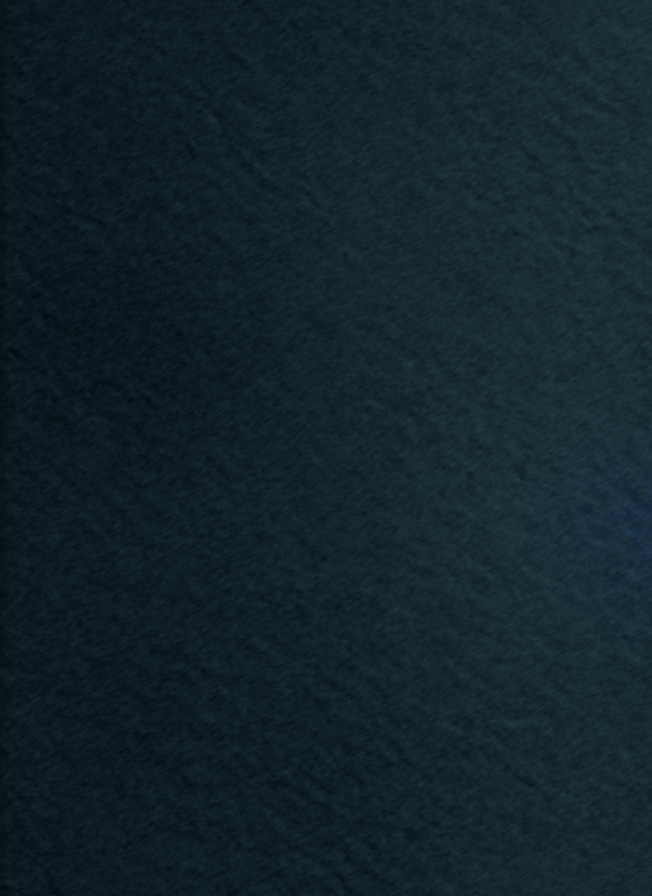
Reproduce this texture procedurally as a Shadertoy shader.

```glsl
// Dark teal leathery paper with slanted creases, fine fibres and a soft side light.

const vec3 SHADOW_TEAL = vec3(0.041, 0.088, 0.116);
const vec3 LIT_TEAL = vec3(0.104, 0.186, 0.207);
const vec3 BLUE_SHEEN = vec3(0.002, 0.006, 0.062);
const float CREASE_ANGLE = -0.62;
const float FIBRE_ANGLE = 0.50;

// Sine-free hash of a lattice point
float hash(vec2 cell) {
    vec3 h = fract(vec3(cell.xyx) * 0.1031);
    h += dot(h, h.yzx + 33.33);
    return fract((h.x + h.y) * h.z);
}

// Smooth value noise, centred on zero
float noise(vec2 p) {
    vec2 cell = floor(p);
    vec2 f = fract(p);
    vec2 w = f * f * f * (f * (f * 6.0 - 15.0) + 10.0);
    float low = mix(hash(cell), hash(cell + vec2(1.0, 0.0)), w.x);
    float high = mix(hash(cell + vec2(0.0, 1.0)), hash(cell + vec2(1.0)), w.x);
    return 2.0 * mix(low, high, w.y) - 1.0;
}

float fbm(vec2 p, int octaves) {
    float sum = 0.0;
    float weight = 0.5;
    for (int i = 0; i < octaves; i++) {
        sum += weight * noise(p);
        p = mat2(1.6, 1.2, -1.2, 1.6) * p + 17.3;
        weight *= 0.5;
    }
    return sum;
}

// Turns the plane so that x runs along the given angle
vec2 alongAngle(vec2 p, float angle) {
    float c = cos(angle);
    float s = sin(angle);
    return vec2(c * p.x + s * p.y, c * p.y - s * p.x);
}

// Soft elliptical pool, 1 at its centre
float pool(vec2 p, vec2 centre, vec2 radius) {
    vec2 d = (p - centre) / radius;
    return exp(-dot(d, d));
}

// Wrinkled surface height, stretched along the creases
float creaseHeight(vec2 p) {
    vec2 warp = 0.006 * vec2(noise(p * 30.0), noise(p * 30.0 + 41.0));
    vec2 q = alongAngle(p + warp, CREASE_ANGLE);
    return fbm(q * vec2(42.0, 82.0) + 90.0, 3);
}

// Slope of the wrinkles as seen by a raking light
float creaseRelief(vec2 p, float reach) {
    vec2 toLight = reach * vec2(0.55, 0.83);
    return creaseHeight(p - toLight) - creaseHeight(p + toLight);
}

// Short hair-like strokes across the creases
float fibres(vec2 p, float density) {
    float bend = 0.35 * noise(p * 14.0);
    vec2 q = alongAngle(p, FIBRE_ANGLE) + 0.012 * bend;
    return noise(q * density * vec2(0.40, 1.0) + 200.0);
}

// Broad light: dim on the left, brighter towards the right
float broadLight(vec2 uv) {
    float light = mix(0.08, 0.78, smoothstep(-0.10, 1.05, uv.x));
    light += 0.24 * pool(uv, vec2(0.78, 0.48), vec2(0.25, 0.24));
    light += 0.18 * pool(uv, vec2(1.0, 0.92), vec2(0.35, 0.30));
    light += 0.12 * pool(uv, vec2(0.48, 0.72), vec2(0.18, 0.16));
    light -= 0.12 * pool(uv, vec2(0.16, 0.61), vec2(0.25, 0.11));
    light -= 0.14 * pool(uv, vec2(0.50, 0.10), vec2(0.25, 0.20));
    return light + 0.10 * fbm(uv * 5.0, 2);
}

void mainImage(out vec4 fragColor, in vec2 fragCoord) {
    vec2 uv = fragCoord / iResolution.xy;
    vec2 p = fragCoord / iResolution.y;

    // Light, wrinkles and grain add up to one tone
    float light = broadLight(uv);
    float patchiness = 0.8 + 0.4 * noise(p * 9.0 + 5.0);
    float tone = light;
    tone += 0.40 * patchiness * creaseRelief(p, 0.0029);
    tone += 0.15 * fibres(p, 240.0) + 0.17 * fibres(p + 3.0, 420.0);
    tone += 0.12 * noise(p * 380.0);

    // Sparse deep folds
    float fold = smoothstep(0.24, 0.50, creaseHeight(p * 0.9 + 7.0));
    tone -= 0.14 * fold * (0.4 + light);

    vec3 colour = mix(SHADOW_TEAL, LIT_TEAL, clamp(tone, -0.4, 1.45));

    // Blue sheen near the right edge
    float sheen = pool(uv, vec2(0.99, 0.41), vec2(0.15, 0.11));
    colour += BLUE_SHEEN * sheen * (0.8 + 0.5 * fibres(p, 180.0));

    // Darkened left border
    colour *= mix(0.78, 1.0, smoothstep(0.0, 0.015, uv.x));
    fragColor = vec4(max(colour, 0.0), 1.0);
}
```
